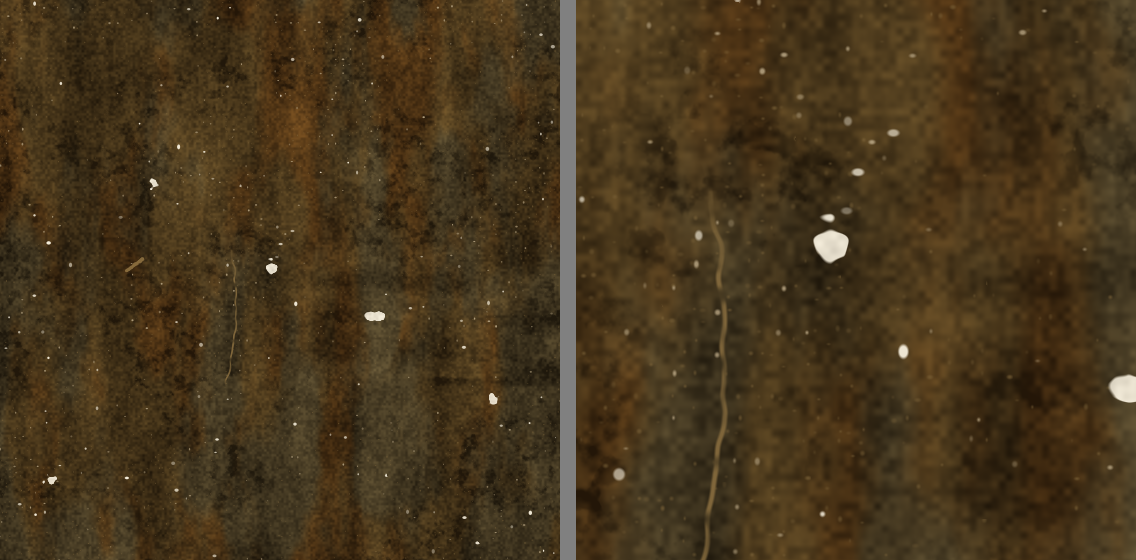
Left, the full canvas; right, a detail of the centre.
Give the GLSL for this texture, as a Shadertoy shader.

```glsl
#define SHADOW vec3(0.130, 0.092, 0.038)
#define OCHRE  vec3(0.405, 0.310, 0.155)
#define RUST   vec3(1.080, 0.935, 0.760)
#define SLATE  vec3(0.930, 1.030, 1.280)
#define TAN    vec3(0.500, 0.400, 0.230)
#define CHALK  vec3(0.960, 0.930, 0.860)
#define STREAK_GAIN 0.75
#define BLOTCH_GAIN 0.55
#define GRAIN_GAIN  0.62
#define FLAKES 5

vec2 hash22(vec2 p) {
    vec3 q = fract(p.xyx * vec3(0.1031, 0.1030, 0.0973));
    q += dot(q, q.yzx + 33.33);
    return fract((q.xx + q.yz) * q.zy);
}

float noise(vec2 p) {
    vec2 i = floor(p), f = fract(p);
    f = f * f * (3.0 - 2.0 * f);
    float low = mix(hash22(i).x, hash22(i + vec2(1, 0)).x, f.x);
    float high = mix(hash22(i + vec2(0, 1)).x, hash22(i + vec2(1, 1)).x, f.x);
    return mix(low, high, f.y);
}

float fbm(vec2 p) {
    float sum = 0.0, weight = 0.533;
    for (int i = 0; i < 4; i++) {
        sum += weight * noise(p);
        p = p * 2.03 + 17.3;
        weight *= 0.5;
    }
    return sum;
}

// One ragged speck in some cells of a grid; returns its brightness
float dust(vec2 uv, float cells, float density, float radius, float soft) {
    vec2 id = floor(uv * cells);
    vec2 pick = hash22(id + cells), spot = hash22(id + cells + 71.0);
    vec2 d = (fract(uv * cells) - mix(vec2(0.25), vec2(0.75), spot)) / cells;
    d *= mix(vec2(0.8, 1.3), vec2(1.3, 0.8), spot.y);
    float size = radius * mix(0.4, 1.0, pick.y * pick.y);
    float disc = 1.0 - smoothstep(size - soft, size + soft, length(d));
    return disc * step(pick.x, density) * mix(0.35, 1.0, spot.x);
}

float segment(vec2 p, vec2 a, vec2 b) {
    vec2 ab = b - a;
    return length(p - a - ab * clamp(dot(p - a, ab) / dot(ab, ab), 0.0, 1.0));
}

void mainImage(out vec4 fragColor, in vec2 fragCoord) {
    vec2 uv = fragCoord / iResolution.y;
    float soft = max(0.0011, 0.7 / iResolution.y);

    // Vertical stains over cloudy blotches and fine grain
    vec2 bent = uv + 0.02 * (vec2(noise(uv * 7.0), noise(uv * 7.0 + 40.0)) - 0.5);
    float streak = fbm(bent * vec2(24.0, 3.0) + 3.0);
    float threads = noise(bent * vec2(110.0, 12.0)) - 0.5;
    float blotch = fbm(bent * vec2(19.0, 13.0) + 60.0);
    float grain = 0.65 * noise(uv * 230.0) + 0.35 * noise(uv * 115.0 + 9.0);
    float tone = 0.53 + STREAK_GAIN * (streak - 0.5) + BLOTCH_GAIN * (blotch - 0.5)
               + GRAIN_GAIN * (grain - 0.5) + 0.14 * threads;

    // Small dark pits, gathered in patches
    float pits = smoothstep(0.52, 0.72, fbm(uv * 65.0 + 5.0));
    tone -= 0.32 * pits * smoothstep(0.42, 0.66, fbm(uv * 7.0 + 31.0));

    // Horizontal smears on the right
    float band = smoothstep(0.46, 0.60, uv.x) * smoothstep(0.25, 0.33, uv.y)
               * (1.0 - smoothstep(0.48, 0.58, uv.y));
    float smear = fbm(bent * vec2(6.0, 24.0) + 90.0);
    tone += band * 0.9 * (smear - 0.47);
    float crack = abs(uv.y - 0.316 - 0.012 * (noise(uv * vec2(9.0, 2.0)) - 0.5));
    tone -= 0.2 * (1.0 - smoothstep(0.002, 0.010, crack)) * smoothstep(0.68, 0.85, uv.x)
          * noise(uv * vec2(30.0, 90.0)) * 1.6;

    // Colour: rusty runs, cool patches towards the right and the lower middle
    vec3 color = mix(SHADOW, OCHRE, clamp(tone, 0.0, 1.3));
    float rust = smoothstep(0.44, 0.70, fbm(bent * vec2(14.0, 5.0) + 120.0));
    float coolBias = 0.16 * smoothstep(0.80, 1.0, uv.x)
                   + 0.16 * (1.0 - smoothstep(0.05, 0.22, length((uv - vec2(0.56, 0.12)) * vec2(1.0, 0.7))));
    float cool = smoothstep(0.46, 0.74, fbm(bent * vec2(15.0, 6.0) + 200.0) + coolBias);
    color *= mix(vec3(1.0), RUST, rust * (1.0 - cool));
    color *= mix(vec3(1.0), SLATE, cool);

    // Dust: many faint specks, fewer bright ones
    float cluster = smoothstep(0.38, 0.68, fbm(uv * 7.0 + 14.0));
    float faint = dust(uv, 150.0, 0.04 + 0.14 * cluster, 0.0014, soft);
    float middling = dust(uv + 0.37, 77.0, 0.02 + 0.10 * cluster, 0.0020, soft);
    float bright = dust(uv, 43.0, 0.02 + 0.09 * cluster, 0.0036, soft);
    color = mix(color, TAN, 0.6 * faint);
    color = mix(color, mix(TAN, CHALK, 0.4), middling);
    color = mix(color, CHALK, bright);

    // A thin broken scratch and a short splinter
    float along = (uv.y - 0.30) / 0.285;
    float path = 0.401 + 0.006 * along + 0.018 * sin(3.14159 * along) + 0.006 * (noise(uv.yy * 50.0) - 0.5);
    float scratch = 1.0 - smoothstep(0.0004, 0.0014 + soft, abs(uv.x - path));
    scratch *= smoothstep(0.0, 0.02, along) * (1.0 - smoothstep(0.7, 1.0, along));
    color = mix(color, TAN, scratch * smoothstep(0.1, 0.8, noise(uv * 120.0)));
    float splinter = segment(uv, vec2(0.226, 0.516), vec2(0.254, 0.537)) + 0.004 * (grain - 0.5);
    color = mix(color, TAN * 1.2, 0.8 * (1.0 - smoothstep(0.003 - soft, 0.003 + soft, splinter)));

    // Ragged pale flakes
    for (int i = 0; i < FLAKES; i++) {
        float n = float(i);
        vec2 rnd = hash22(vec2(n * 7.0 + 2.0, 19.0));
        vec2 center = vec2(fract(0.09 + n * 0.395), 0.08 + 0.62 * fract(0.1 + n * 0.618));
        vec2 d = (uv - center) * mix(vec2(0.65, 1.3), vec2(1.3, 0.75), rnd.x);
        float ragged = 0.012 * (noise(uv * 130.0 + n) - 0.5);
        float size = mix(0.006, 0.012, rnd.y);
        float flake = 1.0 - smoothstep(size - soft, size + soft, length(d) + ragged);
        color = mix(color, CHALK, flake * mix(0.85, 1.0, grain));
    }
    fragColor = vec4(color, 1.0);
}
```
